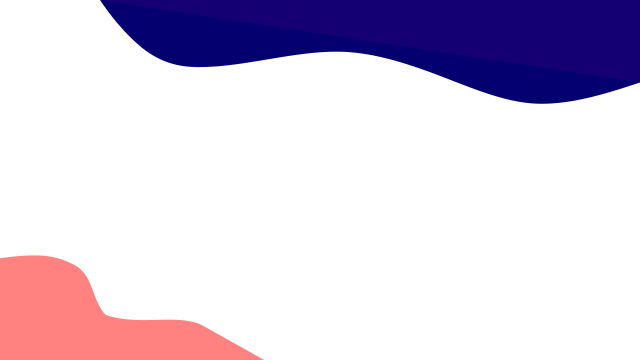
Reproduce this background procedurally as a Shadertoy shader.

```glsl
// Flat white backdrop with a two-tone navy wave hanging from the top edge
// and a coral hill in the lower left corner. Each outline is a smooth chain
// of cubic Hermite spans; the fills are antialiased by their screen gradient.

// The canvas spans 16 x 9 units, origin at the lower left.
const vec2 CANVAS = vec2(16.0, 9.0);

const vec3 WHITE  = vec3(1.0);
const vec3 NAVY   = vec3(0.018, 0.0, 0.435);
const vec3 VIOLET = vec3(0.078, 0.0, 0.447);
const vec3 CORAL  = vec3(1.0, 0.508, 0.504);

// Straight seam between the two tones of the wave.
const vec2 SEAM_START = vec2(2.5, 9.0);
const vec2 SEAM_END   = vec2(16.0, 6.94);

// Outline knots: x, height, slope. A repeated x makes a corner.
const int WAVE_KNOTS = 8;
const vec3 WAVE[WAVE_KNOTS] = vec3[WAVE_KNOTS](
    vec3(0.0, 12.75, -1.5),   vec3(2.5, 9.0, -1.5),
    vec3(3.44, 7.90, -0.9),   vec3(4.96, 7.323, 0.0),
    vec3(8.42, 7.708, 0.0),   vec3(10.83, 7.167, -0.37),
    vec3(13.54, 6.406, 0.0),  vec3(16.0, 6.938, 0.33));

const int HILL_KNOTS = 12;
const vec3 HILL[HILL_KNOTS] = vec3[HILL_KNOTS](
    vec3(0.0, 2.542, 0.15),     vec3(0.875, 2.615, 0.0),
    vec3(1.708, 2.448, -0.45),  vec3(2.188, 2.042, -1.7),
    vec3(2.354, 1.646, -2.7),   vec3(2.646, 1.125, -0.9),
    vec3(2.646, 1.125, -0.35),  vec3(3.438, 1.0, -0.04),
    vec3(4.167, 1.008, 0.0),    vec3(5.042, 0.875, -0.45),
    vec3(5.042, 0.875, -0.56),  vec3(16.0, -5.262, -0.56));

// Height at x of the cubic that joins knots a and b.
float hermite(vec3 a, vec3 b, float x) {
    float span = b.x - a.x;
    float t = (x - a.x) / span;
    float s = 1.0 - t;
    float blend = t * t * (3.0 - 2.0 * t);
    return mix(a.y, b.y, blend) + span * t * s * (a.z * s - b.z * t);
}

float waveHeight(float x) {
    int k = 0;
    for (int i = 1; i < WAVE_KNOTS - 1; i++) if (x >= WAVE[i].x) k = i;
    return hermite(WAVE[k], WAVE[k + 1], x);
}

float hillHeight(float x) {
    int k = 0;
    for (int i = 1; i < HILL_KNOTS - 1; i++) if (x >= HILL[i].x) k = i;
    return hermite(HILL[k], HILL[k + 1], x);
}

// Smooth coverage of the region where the field is positive.
float coverage(float field) {
    vec2 gradient = vec2(dFdx(field), dFdy(field));
    return clamp(0.5 + field / max(length(gradient), 1e-5), 0.0, 1.0);
}

void mainImage(out vec4 fragColor, in vec2 fragCoord) {
    vec2 p = fragCoord / iResolution.xy * CANVAS;

    // Upper wave, split into two tones by the seam
    vec2 seam = SEAM_END - SEAM_START;
    float seamHeight = SEAM_START.y + (p.x - SEAM_START.x) * seam.y / seam.x;
    vec3 waveColor = mix(NAVY, VIOLET, coverage(p.y - seamHeight));
    vec3 color = mix(WHITE, waveColor, coverage(p.y - waveHeight(p.x)));

    // Lower left hill
    color = mix(color, CORAL, coverage(hillHeight(p.x) - p.y));

    fragColor = vec4(color, 1.0);
}
```
